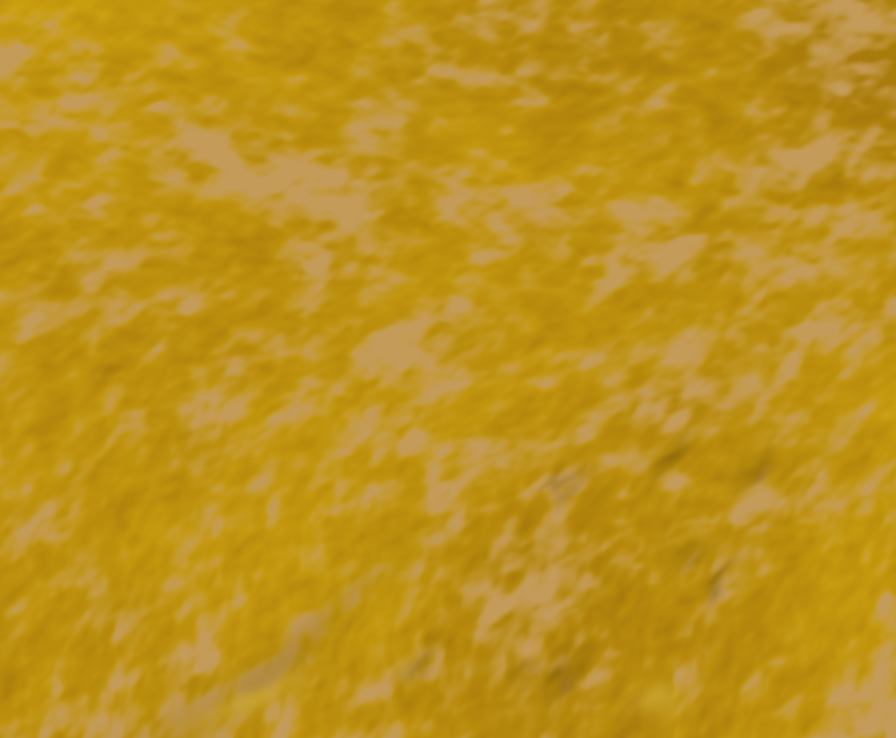
Give the GLSL for this texture, as a Shadertoy shader.

```glsl
// Soft golden plush with slanted pale tufts, broad shading and small hollows.
#define TUFT_SCALE 25.0
#define TILT_LOW 1.02
#define TILT_HIGH 0.20
#define PALE_START -0.32
#define PALE_FULL 2.2
#define SHADE_DEPTH 0.25
#define DARK_GOLD vec3(0.675, 0.495, 0.046)
#define LIGHT_GOLD vec3(0.785, 0.617, 0.055)
#define PALE_TIP vec3(0.768, 0.607, 0.350)
#define HOLLOW vec3(0.520, 0.380, 0.040)
#define CURL vec3(0.800, 0.660, 0.200)

vec3 hash3(vec2 cell) {
    vec3 q = fract(vec3(cell.xyx) * vec3(0.1031, 0.1030, 0.0973));
    q += dot(q, q.yxz + 33.33);
    return fract((q.xxy + q.yzz) * q.zyx);
}

// Soft elongated spot: size holds its half length and half width.
float streak(vec2 d, float angle, vec2 size) {
    float c = cos(angle), s = sin(angle);
    vec2 r = vec2(c * d.x + s * d.y, c * d.y - s * d.x) / size;
    return exp(-dot(r, r));
}

// Cellular noise: one signed streak per cell, summed; deviation is near one.
float tufts(vec2 p, float scale, float angle, vec2 size, float seed) {
    vec2 q = p * scale + seed;
    vec2 home = floor(q);
    float sum = 0.0;
    for (int j = -2; j <= 2; j++) {
        for (int i = -2; i <= 2; i++) {
            vec2 cell = home + vec2(i, j);
            vec3 h = hash3(cell + seed * 7.0);
            float turn = angle + 0.8 * (h.x - h.y);
            sum += (2.0 * h.z - 1.0) * streak(q - cell - h.xy, turn, size);
        }
    }
    return sum / sqrt(0.5236 * size.x * size.y);
}

void mainImage(out vec4 fragColor, in vec2 fragCoord) {
    vec2 p = fragCoord / iResolution.y;
    float angle = mix(TILT_LOW, TILT_HIGH, smoothstep(0.0, 0.85, p.y));
    angle += 0.08 * sin(5.0 * p.x + 3.0 * p.y);

    // Pale tips: clusters, tufts, fibres and fine hairs
    float patches = tufts(p, TUFT_SCALE * 0.42, angle, vec2(0.9, 0.55), 11.0);
    float strands = tufts(p, TUFT_SCALE, angle, vec2(0.85, 0.38), 37.0);
    float fibres = tufts(p, TUFT_SCALE * 1.9, angle, vec2(0.85, 0.4), 71.0);
    float hairs = tufts(p, TUFT_SCALE * 3.4, angle, vec2(0.9, 0.42), 23.0);
    float pile = 0.53 * patches + 0.58 * strands + 0.56 * fibres + 0.28 * hairs;
    float pale = smoothstep(PALE_START, PALE_FULL, pile);

    // Golden ground with broad light and shade
    float broad = tufts(p, 4.0, angle, vec2(1.0, 0.6), 5.0);
    float shade = 0.55 * broad + 0.3 * strands + 0.45 * fibres + 0.3 * hairs;
    float light = 0.63 + SHADE_DEPTH * shade;
    light += 0.4 * streak(p - vec2(0.0, 1.0), 0.2, vec2(0.4, 0.2));
    light -= 0.4 * streak(p - vec2(1.22, 0.9), 0.3, vec2(0.18, 0.14));
    vec3 color = mix(DARK_GOLD, LIGHT_GOLD, clamp(light, -0.1, 1.2));
    color = mix(color, PALE_TIP, pale);

    // Bent shadow along the lower fold
    vec2 fold = p - vec2(0.36, 0.10 + 0.02 * sin(14.0 * p.x));
    color = mix(color, HOLLOW, 0.3 * streak(fold, 0.6, vec2(0.18, 0.03)));

    // Small hollows scattered over the lower right
    for (int i = 0; i < 8; i++) {
        vec3 h = hash3(vec2(float(i) + 3.0, 19.0));
        vec2 spot = vec2(0.55 + 0.62 * h.x, 0.08 + 0.30 * h.y);
        vec2 d = p - spot + 0.006 * vec2(strands, fibres);
        float hole = streak(d, 0.3 + 0.7 * h.z, vec2(0.03, 0.012));
        color = mix(color, HOLLOW, (0.25 + 0.45 * h.z) * hole);
    }

    // Two yellow curls at the lower edge
    for (int i = 0; i < 2; i++) {
        vec2 d = p - vec2(0.34 + 0.55 * float(i), 0.05);
        d.y += 0.006 * strands;
        float curl = streak(d, 0.4, vec2(0.065 - 0.03 * float(i), 0.02));
        color = mix(color, CURL, 0.75 * curl);
    }

    fragColor = vec4(clamp(color, 0.0, 1.0), 1.0);
}
```
